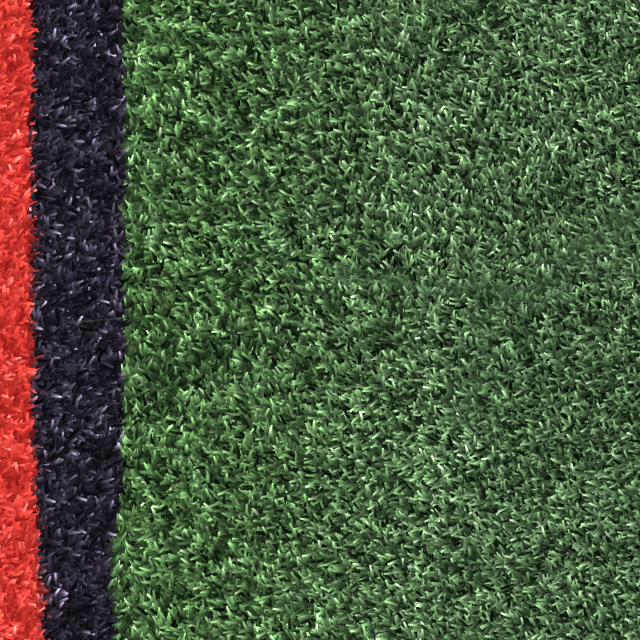
This texture is drawn by a Shadertoy shader. Its source:

```glsl
vec3 hash3(vec3 p) {
    p = fract(p * vec3(0.1031, 0.1030, 0.0973));
    p += dot(p, p.yxz + 33.33);
    return fract((p.xxy + p.yxx) * p.zyx);
}

float noise(vec2 p) {
    vec2 cell = floor(p), f = fract(p);
    f = f * f * (3.0 - 2.0 * f);
    float a = hash3(vec3(cell, 7.0)).x;
    float b = hash3(vec3(cell + vec2(1, 0), 7.0)).x;
    float c = hash3(vec3(cell + vec2(0, 1), 7.0)).x;
    float d = hash3(vec3(cell + vec2(1, 1), 7.0)).x;
    return mix(mix(a, b, f.x), mix(c, d, f.x), f.y);
}

float segmentDistance(vec2 p, vec2 a, vec2 b) {
    vec2 ab = b - a;
    return length(p - a - ab * clamp(dot(p - a, ab) / dot(ab, ab), 0.0, 1.0));
}

float spot(vec2 p, vec2 center, vec2 size) {
    vec2 d = (p - center) / size;
    return exp(-dot(d, d));
}

// Stripe boundaries bend slightly toward the bottom
float redEdge(float y) {
    return 0.047 + 0.015 * smoothstep(0.4, 0.05, y) + 0.008 * (noise(vec2(y * 30.0, 3.0)) - 0.5);
}

float blackEdge(float y) {
    return 0.194 - 0.022 * smoothstep(0.35, 0.08, y) + 0.009 * (noise(vec2(y * 25.0, 9.0)) - 0.5);
}

vec3 turfColor(vec2 root, float light, float glint) {
    // Stripe pigments bleed softly into each other
    float dark = smoothstep(-0.006, 0.006, root.x - redEdge(root.y));
    float green = smoothstep(-0.002, 0.002, root.x - blackEdge(root.y));
    vec3 redTurf = mix(vec3(0.56, 0.10, 0.09), vec3(0.98, 0.29, 0.25), light)
                 + glint * vec3(0.10, 0.45, 0.42);
    vec3 blackTurf = mix(vec3(0.025, 0.025, 0.04), vec3(0.20, 0.18, 0.24), light)
                   + glint * vec3(0.80, 0.74, 0.84);
    vec3 pigment = mix(vec3(0.40, 0.58, 0.34), vec3(0.42, 0.57, 0.38), smoothstep(0.25, 0.75, root.x));
    vec3 greenTurf = mix(vec3(0.02, 0.045, 0.015), pigment, light) + glint * vec3(0.44, 0.39, 0.43);
    return mix(mix(redTurf, blackTurf, dark), greenTurf, green);
}

// Clumps, hollows and broad patches of brightness
float groundLight(vec2 p) {
    float clump = noise(p * 52.0) * 0.5 + noise(p * 100.0 + 5.0) * 0.5;
    float light = 1.0 + 0.07 * smoothstep(0.3, 0.7, p.x);
    light += mix(1.15, 0.65, smoothstep(0.3, 0.8, p.x)) * (clump - 0.5);
    light -= 0.35 * spot(p, vec2(0.60, 0.47), vec2(0.022, 0.016));
    light -= 0.28 * spot(p, vec2(0.54, 0.47), vec2(0.025, 0.015));
    light -= 0.20 * spot(p, vec2(0.49, 0.98), vec2(0.03, 0.03));
    light -= 0.10 * spot(p, vec2(0.41, 0.70), vec2(0.09, 0.07));
    light -= 0.10 * spot(p, vec2(0.38, 0.42), vec2(0.10, 0.07));
    light -= 0.08 * spot(p, vec2(0.92, 0.38), vec2(0.14, 0.12));
    light += 0.10 * spot(p, vec2(0.62, 0.34), vec2(0.18, 0.12));
    return light;
}

float leanAngle(vec2 p) {
    float lean = 2.3 + 1.4 * (noise(p * 5.0) - 0.5);
    lean = mix(lean, 2.75, smoothstep(0.55, 0.35, p.y) * smoothstep(0.3, 0.55, p.x));
    return mix(0.7, lean, smoothstep(0.17, 0.22, p.x));
}

void mainImage(out vec4 fragColor, in vec2 fragCoord) {
    vec2 p = fragCoord / iResolution.xy;
    float pixel = 1.0 / iResolution.y;
    float soft = max(0.0014, 0.6 * pixel);
    float light = groundLight(p);
    float lean = leanAngle(p);
    vec3 color = turfColor(p, 0.03, 0.0);

    // Short overlapping blades, some of them lost in shadow
    const float cellSize = 0.0125;
    for (int layer = 0; layer < 7; layer++) {
        float height = float(layer + 1) / 7.0;
        vec2 grid = p / cellSize + vec2(0.37, 0.61) * float(layer);
        for (int k = 0; k < 9; k++) {
            vec2 cell = floor(grid) + vec2(k % 3 - 1, k / 3 - 1);
            vec3 rnd = hash3(vec3(cell, float(layer) * 13.0 + 1.0));
            vec3 shade = hash3(vec3(cell, float(layer) * 13.0 + 5.0));
            vec2 offset = (grid - cell - rnd.xy) * cellSize;
            float angle = lean + (rnd.z - 0.5) * 2.5;
            vec2 dir = vec2(cos(angle), sin(angle));
            float halfLength = mix(0.0065, 0.0110, shade.x) * mix(1.05, 0.80, p.x);
            float along = dot(offset, dir);
            float across = dot(offset, vec2(-dir.y, dir.x)) + (shade.x - 0.5) * 18.0 * along * along;
            float t = clamp(along / halfLength * 0.5 + 0.5, 0.0, 1.0);
            float width = mix(0.0026, 0.0021, p.x) * (1.0 - 0.45 * t * t);
            float d = max(abs(across) - width, abs(along) - halfLength);
            float cover = smoothstep(soft, -soft, d);
            float bladeLight = light * mix(0.55, 1.0, height) * mix(0.0, 1.42, pow(shade.y, 0.65)) * mix(0.45, 1.2, t);
            float glint = pow(shade.z, 4.0) * height * t * light * smoothstep(0.2, 0.7, shade.y);
            vec2 root = p - offset - dir * halfLength * 0.7;
            color = mix(color, turfColor(root, bladeLight, glint), cover);
        }
    }

    // Flattened creases meeting right of center
    vec2 bent = p + 0.016 * (vec2(noise(p * 18.0), noise(p * 18.0 + 40.0)) - 0.5);
    float ridge = segmentDistance(bent, vec2(0.53, 0.577), vec2(0.80, 0.533));
    float sweep = segmentDistance(bent, vec2(0.80, 0.53), vec2(1.0, 0.66));
    float fold = segmentDistance(bent, vec2(0.76, 0.50), vec2(0.73, 0.34));
    float pressed = 0.45 * exp(-pow(ridge / 0.010, 2.0)) + 0.35 * exp(-pow(sweep / 0.03, 2.0))
                  + 0.3 * exp(-pow(fold / 0.022, 2.0));
    float strands = noise(vec2(p.x * 25.0, (p.y + 0.16 * p.x) * 240.0));
    color = mix(color, vec3(0.27, 0.38, 0.26) * (0.6 + 0.8 * strands), min(pressed, 0.5));

    // Loose strand lying over the dark stripe
    float strand = segmentDistance(p, vec2(0.095, 0.495), vec2(0.195, 0.503));
    color = mix(color, vec3(0.26, 0.34, 0.27), 0.5 * smoothstep(0.001 + pixel, 0.0, strand));

    fragColor = vec4(clamp(color, 0.0, 1.0), 1.0);
}
```
